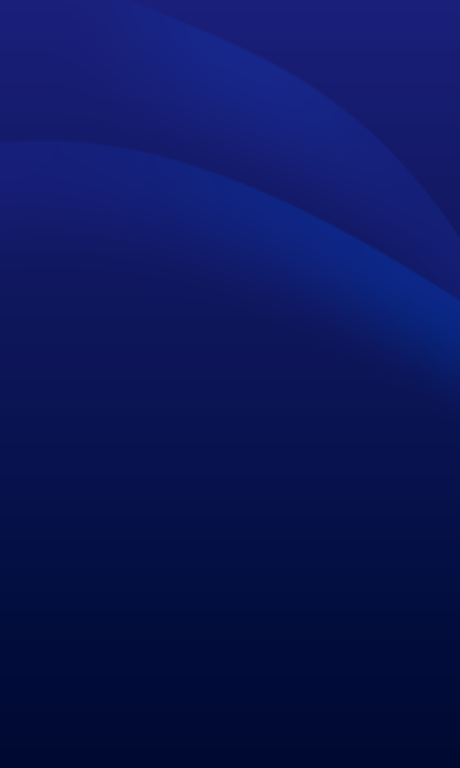
Give the GLSL for this background, as a Shadertoy shader.

```glsl
// Cubic ridge line: start point, then slope, bend and twist
float ridgeHeight(float x, vec2 start, vec3 shape) {
    float t = x - start.x;
    return start.y + t * (shape.x + t * (shape.y + t * shape.z));
}

// Glow that begins at a ridge and fades out below it
float ridgeGlow(float depth, float edgeWidth, float reach) {
    float edge = smoothstep(-edgeWidth, edgeWidth, depth);
    return edge * (1.0 - smoothstep(0.0, reach, depth));
}

// Evenly spaced vertical colour stops
vec3 nightGradient(float height) {
    vec3 stops[5] = vec3[5](
        vec3(0.000, 0.035, 0.188),
        vec3(0.012, 0.056, 0.259),
        vec3(0.047, 0.080, 0.337),
        vec3(0.075, 0.098, 0.396),
        vec3(0.102, 0.122, 0.478));
    vec3 color = stops[0];
    for (int i = 1; i < 5; i++) {
        color = mix(color, stops[i], clamp(height * 4.0 - float(i - 1), 0.0, 1.0));
    }
    return color;
}

void mainImage(out vec4 fragColor, in vec2 fragCoord) {
    vec2 uv = fragCoord / iResolution.xy;
    float edgeWidth = max(0.003, 1.0 / iResolution.y);
    vec3 color = nightGradient(uv.y);

    // Upper fold, dissolving toward the left
    float upperRidge = ridgeHeight(uv.x, vec2(0.284, 1.0), vec3(-0.27, 0.188, -0.58));
    float upperDepth = upperRidge - uv.y;
    float upperFade = smoothstep(0.08, 0.48, uv.x);
    vec3 upperColor = mix(vec3(0.090, 0.150, 0.540), vec3(0.078, 0.120, 0.460),
                          smoothstep(0.55, 1.0, uv.x));
    float upperGlow = ridgeGlow(upperDepth, edgeWidth, 0.21) * upperFade;

    // Lower fold, turning a clearer blue toward the right
    float lowerRidge = ridgeHeight(uv.x, vec2(0.0, 0.814), vec3(0.067, -0.367, 0.095));
    float lowerDepth = lowerRidge - uv.y;
    float lowerMask = smoothstep(-edgeWidth, edgeWidth, lowerDepth);
    vec3 lowerColor = mix(vec3(0.086, 0.122, 0.475), vec3(0.052, 0.152, 0.530),
                          smoothstep(0.0, 0.9, uv.x));
    float lowerGlow = ridgeGlow(lowerDepth, edgeWidth, mix(0.19, 0.17, uv.x));

    // The lower fold covers the upper one
    color = mix(color, upperColor, upperGlow * (1.0 - lowerMask));
    color = mix(color, lowerColor, lowerGlow);

    // Cool tint low on the right side
    float coolTint = smoothstep(0.6, 1.0, uv.x) * ridgeGlow(lowerDepth - 0.03, 0.05, 0.15);
    color += coolTint * vec3(-0.022, 0.008, 0.0);

    fragColor = vec4(clamp(color, 0.0, 1.0), 1.0);
}
```
